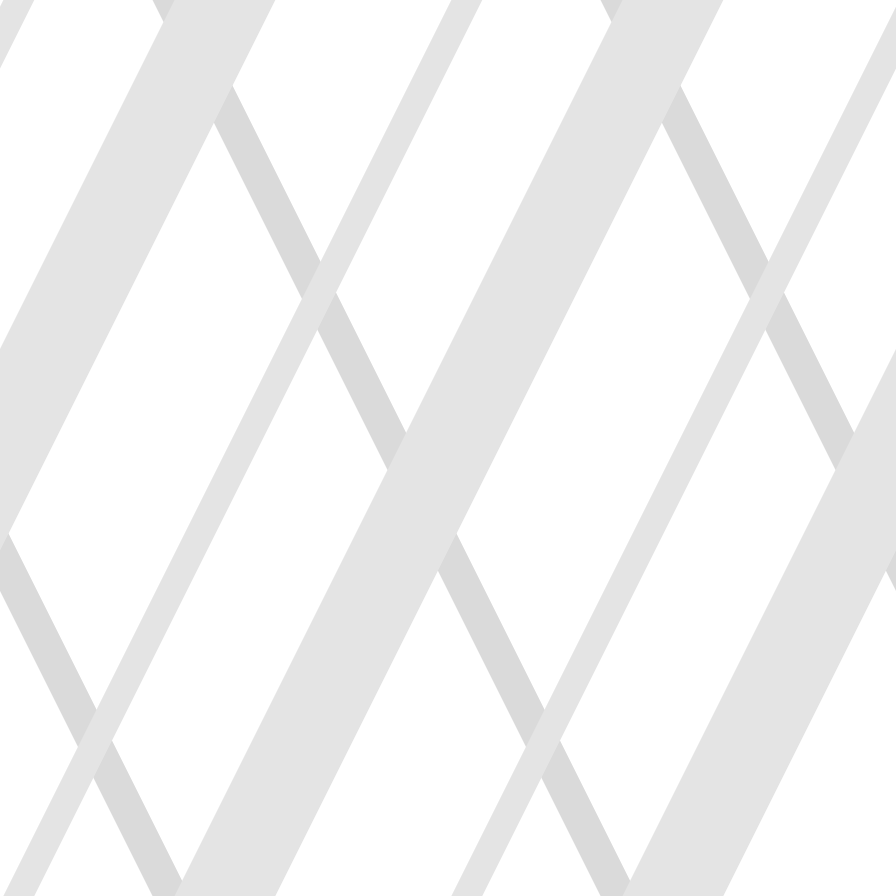
A Shadertoy shader for this pattern:

```glsl
// Flat pale grey stripes on white: wide and narrow bands leaning right cross
// over a darker narrow band leaning left. Each band is a periodic distance to
// a slanted line; whole numbers of repeats make the square tile.

#define REPEATS 2.0          // bands of each kind across the canvas
#define LEAN 1.0             // repeats shifted over the full height (whole)
#define WIDE_CENTER 0.002    // centers at mid height, in repeats
#define THIN_CENTER 0.542
#define BACK_CENTER 0.882
#define WIDE_WIDTH 0.225     // horizontal widths, in repeats
#define THIN_WIDTH 0.069
#define BACK_WIDTH 0.083
#define PAPER vec3(1.0)
#define FRONT_GREY vec3(0.894)
#define BACK_GREY vec3(0.853)

// Coverage of a repeating band along the slanted coordinate s.
float band(float s, float center, float width, float pixel) {
    float d = abs(fract(s - center + 0.5) - 0.5) - 0.5 * width;
    return clamp(0.5 - d / pixel, 0.0, 1.0);
}

void mainImage(out vec4 fragColor, in vec2 fragCoord) {
    vec2 uv = fragCoord / iResolution.xy;

    // Slanted coordinates, measured in repeats
    float across = REPEATS * uv.x;
    float shift = LEAN * (uv.y - 0.5);
    float rising = across - shift;
    float falling = across + shift;
    float pixel = length(vec2(REPEATS, LEAN) / iResolution.xy);

    // Falling band behind
    vec3 color = mix(PAPER, BACK_GREY, band(falling, BACK_CENTER, BACK_WIDTH, pixel));

    // Rising bands in front
    float front = max(band(rising, WIDE_CENTER, WIDE_WIDTH, pixel),
                      band(rising, THIN_CENTER, THIN_WIDTH, pixel));
    color = mix(color, FRONT_GREY, front);

    fragColor = vec4(color, 1.0);
}
```
